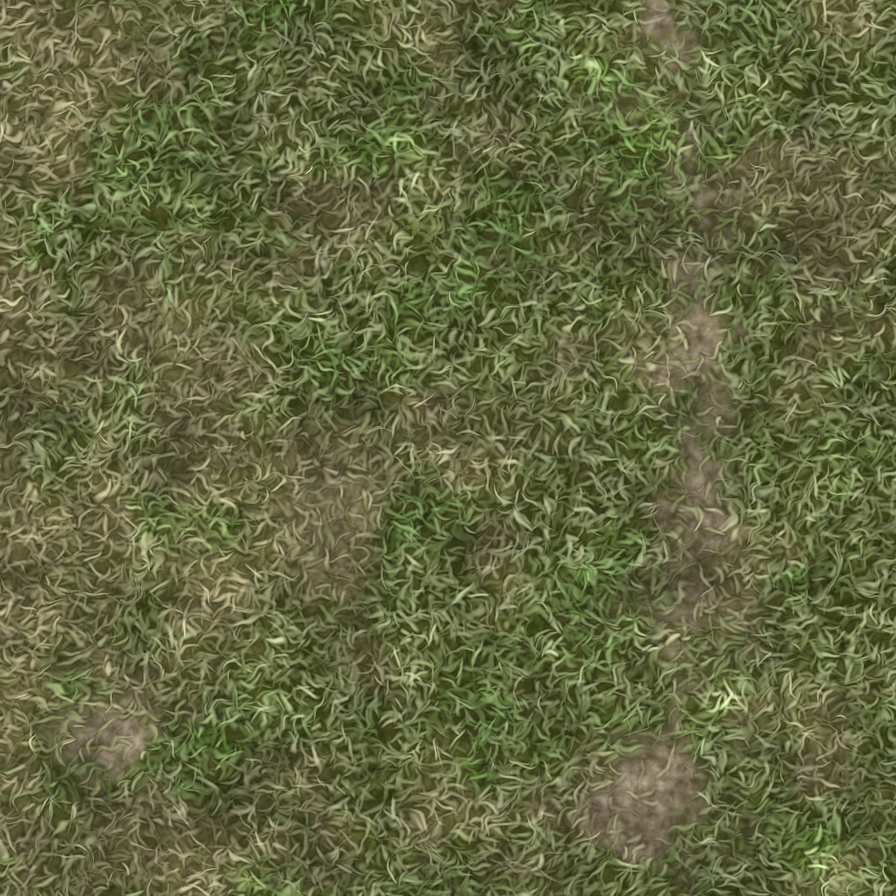
This texture is drawn by a three.js fragment shader. Its source:

```glsl
varying vec2 vUv;

vec2 hash2(vec2 p) {
  vec2 k = vec2(dot(p, vec2(127.1, 311.7)), dot(p, vec2(269.5, 183.3)));
  return fract(sin(k) * 43758.55);
}

float gradientNoise(vec2 p) {
  vec2 i = floor(p), f = fract(p);
  vec2 s = f * f * f * (f * (f * 6.0 - 15.0) + 10.0);
  vec2 e = vec2(1.0, 0.0);
  float a = dot(hash2(i) * 2.0 - 1.0, f);
  float b = dot(hash2(i + e) * 2.0 - 1.0, f - e);
  float c = dot(hash2(i + e.yx) * 2.0 - 1.0, f - e.yx);
  float d = dot(hash2(i + 1.0) * 2.0 - 1.0, f - 1.0);
  return mix(mix(a, b, s.x), mix(c, d, s.x), s.y);
}

float fbm(vec2 p) {
  return gradientNoise(p) + 0.5 * gradientNoise(p * 2.1 + 7.3) + 0.25 * gradientNoise(p * 4.3 + 3.1);
}

float spot(vec2 p, vec2 centre, vec2 radius) {
  vec2 d = (p - centre) / radius;
  return exp(-dot(d, d));
}

// Worn soil: a broken vertical track and a few scuffed spots
float wornAmount(vec2 uv) {
  vec2 p = uv + 0.06 * vec2(fbm(uv * 11.0), fbm(uv * 11.0 + 40.0));
  float track = spot(p, vec2(0.78, 0.45), vec2(0.07, 0.5));
  track *= 0.7 + 0.8 * fbm(uv * vec2(11.0, 7.0) + 11.0);
  float scuffs = spot(p, vec2(0.69, 0.1), vec2(0.075, 0.07))
    + 0.8 * spot(p, vec2(0.11, 0.19), vec2(0.07, 0.08))
    + 0.65 * spot(p, vec2(0.36, 0.42), vec2(0.06, 0.1))
    + 0.7 * spot(p, vec2(0.74, 0.97), vec2(0.04, 0.07));
  return smoothstep(0.15, 1.0, track + scuffs + 0.4 * fbm(uv * 21.0));
}

// Curved slender blade: x is scaled distance from its spine, y the place along it
vec2 bladeShape(vec2 p, float angle, float halfLength, float halfWidth, float bend) {
  float c = cos(angle), s = sin(angle);
  vec2 q = vec2(c * p.x + s * p.y, c * p.y - s * p.x);
  float along = q.x / halfLength;
  float across = q.y + bend * (along * along - 0.4);
  float dist = length(vec2(across / halfWidth, 1.2 * along * along));
  return vec2(dist, along);
}

void main() {
  vec2 uv = vUv;
  float worn = wornAmount(uv);
  float edgeDry = 0.4 * exp(-uv.x * 9.0) + 0.3 * spot(uv, vec2(0.2, 0.48), vec2(0.25, 0.14));
  float dry = smoothstep(-0.15, 0.5, fbm(uv * 7.0 + 20.0) + edgeDry + 0.5 * worn);
  float lush = smoothstep(-0.1, 0.5, fbm(uv * 8.0 + 60.0)) * (1.0 - worn);
  float flow = 0.5 + 2.8 * fbm(uv * 8.0 + 90.0);
  float clump = fbm(uv * 23.0 + 30.0);
  vec2 ruffle = 0.3 * vec2(gradientNoise(uv * 60.0), gradientNoise(uv * 60.0 + 33.0));

  // Shaded thatch and bare earth
  float crumbs = fbm(uv * 75.0);
  vec3 thatch = mix(vec3(0.18, 0.21, 0.06), vec3(0.35, 0.33, 0.21),
    clamp(0.25 + 0.6 * dry + 0.7 * crumbs, 0.0, 1.0));
  vec3 soil = vec3(0.42, 0.38, 0.31) + 0.20 * crumbs + 0.12 * fbm(uv * 22.0);
  vec3 color = mix(thatch, soil, worn);

  // Overlapping layers of soft, ruffled blades, each with a faint shadow
  for (int layer = 0; layer < 10; layer++) {
    float level = float(layer);
    vec2 p = uv * (33.0 + level) + level * vec2(17.3, 31.7) + ruffle;
    vec2 cell = floor(p);
    for (int j = -1; j <= 1; j++) {
      for (int i = -1; i <= 1; i++) {
        vec2 id = cell + vec2(float(i), float(j));
        vec2 place = hash2(id + level * 5.7);
        vec2 form = hash2(id + level * 9.1 + 50.0);
        vec2 look = hash2(id + level * 3.3 + 120.0);
        float angle = flow + (form.x - 0.5) * 2.7;
        float halfWidth = 0.07 + 0.06 * fract(form.x * 9.0);
        vec2 blade = bladeShape(p - id - place, angle, 0.3 + 0.55 * form.y, halfWidth, (look.x - 0.5) * 0.22);

        float presence = smoothstep(worn * 0.85 - 0.15, worn * 0.85 + 0.02, look.y);
        presence *= 0.5 + 0.5 * fract(place.y * 7.0);
        float shadow = 0.17 * presence * (1.0 - smoothstep(0.6, 2.2, blade.x));
        float cover = 0.95 * presence * (1.0 - smoothstep(0.1, 1.35, blade.x));

        float random = fract(look.x * 7.0 + form.y * 5.0);
        float tone = 0.04 + 0.84 * random + 0.025 * level + 0.1 * blade.y + 0.35 * clump;
        vec3 green = mix(vec3(0.24, 0.29, 0.09), vec3(0.63, 0.67, 0.50), tone);
        vec3 straw = mix(vec3(0.32, 0.29, 0.18), vec3(0.69, 0.64, 0.51), tone);
        vec3 fresh = mix(vec3(0.21, 0.31, 0.08), vec3(0.55, 0.70, 0.41), tone);
        vec3 tint = mix(green, fresh, 0.8 * lush);
        tint = mix(tint, straw, clamp(0.75 * dry + 0.5 * (place.x - 0.5), 0.0, 0.9));

        color = mix(color * (1.0 - shadow), tint, cover);
      }
    }
  }

  // Broad unevenness of light and fine grain
  float light = 0.30 * fbm(uv * 6.0 + 150.0) + 0.34 * fbm(uv * 16.0 + 70.0);
  color *= 1.16 + light + 0.08 * gradientNoise(uv * 150.0);
  gl_FragColor = vec4(clamp(color, 0.0, 1.0), 1.0);
}
```
